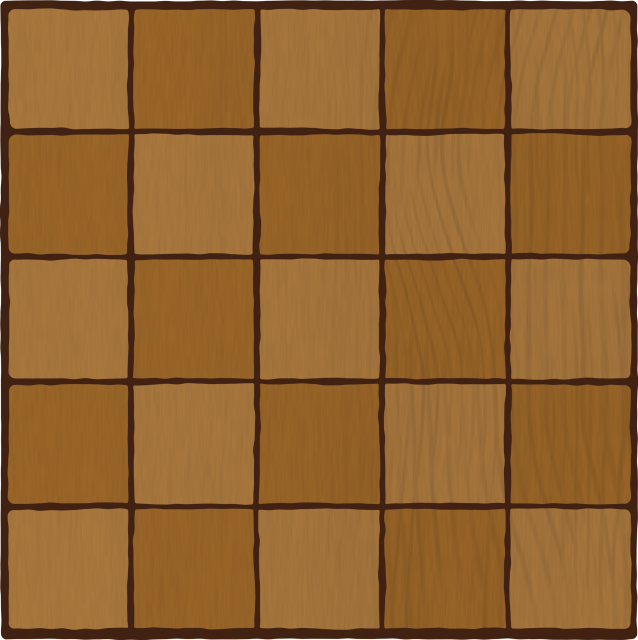
A WebGL 2 fragment shader for this pattern:

```glsl
#version 300 es
precision highp float;
// Draws a five by five wooden checker board with uneven dark brown joints.

#define CELLS 5.0
#define ORIGIN vec2(0.0088, 0.0132)
#define SPACING vec2(0.1968, 0.1953)
#define JOINT_HALF 0.0235
#define WOBBLE 0.013
#define CORNER 0.014
#define OUTER_CORNER 0.05
#define FINE_GRAIN 0.07
#define VEIN_DEPTH 0.09
#define VEIN_COUNT 52.0

uniform vec2 u_resolution;
out vec4 fragColor;

const vec3 LIGHT_WOOD = vec3(0.643, 0.455, 0.235);
const vec3 DARK_WOOD = vec3(0.588, 0.386, 0.152);
const vec3 JOINT = vec3(0.25, 0.13, 0.07);
const vec3 PAPER = vec3(1.0);

float hash(vec2 p) {
  return fract(sin(dot(p, vec2(127.1, 311.7))) * 43758.5453);
}

float noise(vec2 p) {
  vec2 i = floor(p), f = fract(p);
  f = f * f * (3.0 - 2.0 * f);
  return mix(mix(hash(i), hash(i + vec2(1, 0)), f.x),
             mix(hash(i + vec2(0, 1)), hash(i + vec2(1, 1)), f.x), f.y);
}

// Hand-cut offset along an edge, from -1 to 1
float wobble(float along, float seed) {
  float broad = noise(vec2(along * 3.0, seed * 7.0));
  float small = noise(vec2(along * 11.0, seed * 7.0 + 3.0));
  return (broad * 0.55 + small * 0.45) * 2.0 - 1.0;
}

float roundedBox(vec2 d, float radius) {
  d += radius;
  return length(max(d, 0.0)) + min(max(d.x, d.y), 0.0) - radius;
}

// Signed distance to the face of a tile, in cells
float tileDistance(vec2 grid, vec2 cell) {
  vec2 q = grid - cell - 0.5;
  vec2 side = step(0.0, q);
  vec2 line = cell + side;
  vec2 seed = line * 2.0 + side + vec2(1.0, 31.0);
  vec2 shift = WOBBLE * vec2(wobble(grid.y, seed.x), wobble(grid.x, seed.y));
  bool outer = line.x < 0.5 || line.x > CELLS - 0.5;
  float radius = outer ? OUTER_CORNER : CORNER;
  return roundedBox(abs(q) - 0.5 + JOINT_HALF + shift, radius);
}

// Signed distance to the ragged outside of the board, in canvas units
float boardDistance(vec2 uv, vec2 grid) {
  vec2 side = step(0.5, uv);
  vec2 ragged = vec2(wobble(grid.y, 61.0 + side.x), wobble(grid.x, 67.0 + side.y));
  return roundedBox(abs(uv - 0.5) - 0.4990 + 0.0018 * ragged, 0.008);
}

// One layer of thin curved veins, from 0 to 1
float veins(vec2 uv, float count, float seed) {
  float bend = noise(uv * vec2(4.5, 2.6) + seed) * 0.15
             + noise(uv * vec2(14.0, 9.0) + seed) * 0.010;
  float ring = (uv.x + bend) * count;
  float vein = smoothstep(0.22, 0.03, abs(fract(ring) - 0.5));
  float patchy = smoothstep(0.25, 0.65, noise(uv * vec2(13.0, 5.0) + seed));
  return vein * patchy * (0.35 + 0.65 * hash(vec2(floor(ring), seed)));
}

// Brightness of the wood: fine fibres, soft bands and veins
float woodShade(vec2 uv) {
  float fibre = noise(uv * vec2(480.0, 42.0)) * 0.7
              + noise(uv * vec2(230.0, 16.0) + 40.0) * 0.3 - 0.5;
  float band = noise(uv * vec2(26.0, 1.8) + 9.0) - 0.5;
  float spread = mix(0.15, 1.0, smoothstep(0.45, 0.68, uv.x));
  float vein = max(veins(uv, VEIN_COUNT, 17.0), veins(uv, VEIN_COUNT * 0.7, 29.0));
  float fade = mix(1.005, 0.98, smoothstep(0.05, 0.65, uv.x));
  return fade + FINE_GRAIN * fibre + 0.025 * band - VEIN_DEPTH * vein * spread;
}

void main() {
  vec2 uv = gl_FragCoord.xy / u_resolution;
  vec2 grid = (uv - ORIGIN) / SPACING;
  vec2 cell = clamp(floor(grid), 0.0, CELLS - 1.0);
  float pixel = 0.7 / min(u_resolution.x, u_resolution.y);
  float cellPixel = pixel / SPACING.x;

  // Alternating tiles
  float odd = mod(cell.x + cell.y, 2.0);
  vec3 wood = mix(LIGHT_WOOD, DARK_WOOD, odd) * woodShade(uv);

  // Joints, then the ragged rim
  float face = 1.0 - smoothstep(-cellPixel, cellPixel, tileDistance(grid, cell));
  vec3 color = mix(JOINT, wood, face);
  float outside = smoothstep(-pixel, pixel, boardDistance(uv, grid));
  fragColor = vec4(mix(color, PAPER, outside), 1.0);
}
```
